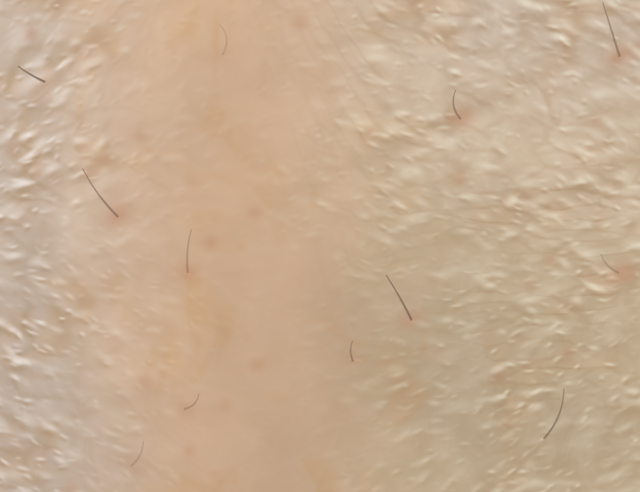
Give the GLSL for this texture, as a Shadertoy shader.

```glsl
const vec3 PEACH = vec3(0.797, 0.668, 0.553);
const vec3 OLIVE = vec3(0.768, 0.688, 0.575);
const vec3 PALE = vec3(0.795, 0.722, 0.658);
const vec3 TAN = vec3(0.770, 0.610, 0.450);
const vec3 ROSE = vec3(0.720, 0.490, 0.370);
const vec3 CREASE = vec3(0.640, 0.525, 0.400);
const vec3 COOL_GLINT = vec3(0.970, 0.940, 0.920);
const vec3 WARM_GLINT = vec3(0.940, 0.910, 0.830);
const vec3 HAIR = vec3(0.440, 0.350, 0.290);
const float GLINT_GAIN = 1.65;
const float GLINT_SHADE = 0.45;
const float CREASE_GAIN = 0.55;
const float BROAD_GAIN = 0.055;
const float GRAIN_GAIN = 0.024;
const float HAIR_WIDTH = 0.0023;
const vec2 HAIR_GRID = vec2(4.0, 3.0);

float hash(vec2 p) {
    vec3 q = fract(p.xyx * vec3(0.1031, 0.1030, 0.0973));
    q += dot(q, q.yzx + 33.33);
    return fract((q.x + q.y) * q.z);
}
vec2 hash2(vec2 p) { return vec2(hash(p), hash(p + 71.7)); }
vec2 rotate(vec2 p, float a) { return mat2(cos(a), -sin(a), sin(a), cos(a)) * p; }

// Warped layered sines, roughly -1 to 1
float mottle(vec2 p) {
    float sum = 0.0, amp = 0.5;
    for (int i = 0; i < 5; i++) {
        p = rotate(p, 0.65) * 1.6 + 1.7;
        p += 0.6 * sin(p.yx + float(i));
        sum += amp * sin(p.x) * cos(p.y);
        amp *= 0.68;
    }
    return sum;
}
// Skin line direction: upper left rises, lower left falls
float grainAngle(vec2 p, float aspect) {
    float left = mix(-0.42, 0.45, smoothstep(0.35, 0.75, p.y));
    float right = mix(0.30, -0.25, smoothstep(0.1, 0.75, p.y));
    return mix(left, right, smoothstep(0.3, 0.65, p.x / aspect));
}
// Short oriented highlights, each with a shaded lower edge
float glints(vec2 p, float scale, float aspect) {
    vec2 g = p * scale;
    float sum = 0.0;
    for (int i = 0; i < 9; i++) {
        vec2 id = floor(g) + vec2(i % 3, i / 3) - 1.0;
        vec2 center = id + hash2(id + scale);
        float pick = hash(id + 19.3 + scale);
        float angle = grainAngle(center / scale, aspect) + 0.9 * (hash(id + 5.1) - 0.5);
        vec2 q = rotate(g - center, angle);
        q.y += 0.5 * q.x * q.x * (pick - 0.5);
        vec2 size = vec2(mix(0.20, 0.50, hash(id + 8.8)), mix(0.10, 0.20, pick));
        vec2 lit = q / size, dark = (q + vec2(0.0, 0.28)) / size;
        float power = step(pick, 0.8) * mix(0.2, 1.0, pow(hash(id + 3.7), 2.0));
        sum += power * (exp(-dot(lit, lit)) - GLINT_SHADE * exp(-dot(dark, dark)));
    }
    return sum;
}
// Cellular net: x is one on the borders, y marks sparse pores
vec2 cells(vec2 p) {
    float near = 8.0, next = 8.0, pore = 0.0;
    for (int i = 0; i < 9; i++) {
        vec2 id = floor(p) + vec2(i % 3, i / 3) - 1.0;
        float d = length(id + hash2(id) - p);
        next = min(next, max(near, d));
        near = min(near, d);
        pore += step(hash(id + 9.4), 0.3) * exp(-d * d * 50.0) * hash(id + 2.6);
    }
    return vec2(1.0 - smoothstep(0.0, 0.30, next - near), pore);
}
// x: hair cover, y: reddened skin around the root
vec2 hairs(vec2 p, float aspect) {
    vec2 result = vec2(0.0);
    float soft = max(0.0022, 1.0 / iResolution.y);
    for (float k = 0.0; k < HAIR_GRID.x * HAIR_GRID.y; k++) {
        vec2 id = vec2(mod(k, HAIR_GRID.x), floor(k / HAIR_GRID.x));
        vec2 center = (id + 0.12 + 0.76 * hash2(id + 40.0)) / HAIR_GRID * vec2(aspect, 1.0);
        float turn = 2.0 * hash(id + 11.0) - 1.0;
        float halfLen = mix(0.018, 0.062, hash(id + 23.0));
        float bend = 0.026 * (hash(id + 31.0) - 0.5);
        vec2 q = rotate(p - center, 1.2 * turn * abs(turn));
        float t = clamp(q.y / halfLen, -1.0, 1.0);
        float d = length(q - vec2(bend * t * t, t * halfLen));
        float width = HAIR_WIDTH * mix(1.0, 0.35, 0.5 + 0.5 * t);
        float cover = 1.0 - smoothstep(width - soft, width + soft, d);
        result.x = max(result.x, cover * mix(0.15, 0.8, hash(id + 57.0)));
        vec2 root = (q - vec2(bend, -halfLen)) / vec2(0.028, 0.020);
        result.y += exp(-dot(root, root)) * hash(id + 63.0);
    }
    return result;
}
void mainImage(out vec4 fragColor, in vec2 fragCoord) {
    float aspect = iResolution.x / iResolution.y;
    vec2 p = fragCoord / iResolution.y;
    float x = p.x / aspect;
    float broad = mottle(p * 2.2), patchy = mottle(p * 8.0 + 4.0), grain = mottle(p * 20.0 + 9.0);
    // Smooth centre between two shiny sides
    float leftSide = 1.0 - smoothstep(0.0, 0.36, x + 0.07 * broad);
    float rightSide = smoothstep(0.38, 0.82, x + 0.12 * (p.y - 0.5) + 0.07 * broad);
    float shine = max(leftSide, rightSide);
    vec3 color = mix(PEACH, OLIVE, smoothstep(0.40, 0.72, x + 0.08 * patchy));
    color = mix(color, PALE, leftSide + 0.8 * rightSide * smoothstep(0.35, 1.0, p.y + 0.2 * patchy));
    color = mix(color, TAN, 0.5 * smoothstep(0.0, 0.8, patchy + 0.4 * grain) * (1.0 - 0.4 * shine));
    color *= 0.975 + 0.05 * p.y + BROAD_GAIN * broad;
    color += GRAIN_GAIN * grain * vec3(0.8, 1.0, 1.15) * (0.5 + shine);
    // Net of skin lines and long folds
    vec2 along = rotate(p, grainAngle(p, aspect)) + 0.02 * patchy + 0.008 * grain;
    float net = cells(along * vec2(9.0, 16.0)).x;
    float fold = pow(0.5 + 0.5 * sin(27.0 * rotate(p, 0.45).y + 0.5 * broad + 0.3 * patchy), 14.0);
    float lines = 0.7 * net * (0.5 + 0.5 * patchy) + 0.65 * fold * (0.6 + 0.6 * broad);
    color = mix(color, CREASE, CREASE_GAIN * clamp(lines, 0.0, 1.0) * (0.1 + 0.9 * shine));
    // Glossy highlights at three sizes
    float gloss = 0.45 * glints(p, 12.0, aspect) + 0.65 * glints(p + 0.1, 21.0, aspect)
        + 0.50 * glints(p, 38.0, aspect);
    gloss *= GLINT_GAIN * (0.08 + 0.92 * shine) * clamp(0.7 + 0.7 * patchy, 0.2, 1.4);
    color = mix(color, mix(WARM_GLINT, COOL_GLINT, leftSide), 1.0 - exp(-max(gloss, 0.0)));
    color = mix(color, CREASE, clamp(-gloss, 0.0, 0.5));
    // Pores, hairs and their roots
    vec2 hair = hairs(p, aspect);
    color = mix(color, ROSE, 0.42 * min(hair.y + 0.7 * cells(p * 9.0 + 30.0).y, 1.0));
    fragColor = vec4(mix(color, HAIR, hair.x), 1.0);
}
```
